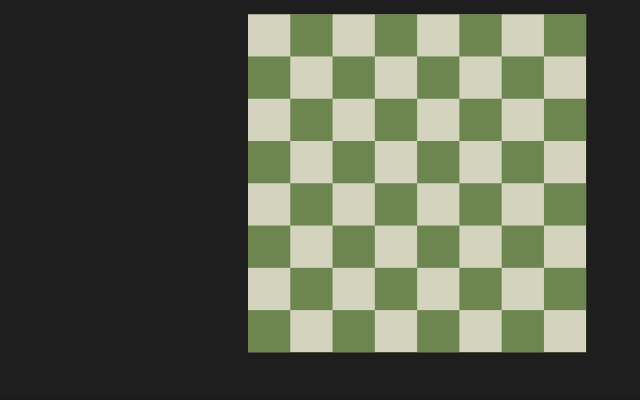
A WebGL 2 fragment shader for this pattern:

```glsl
#version 300 es
precision highp float;

#define BOARD_CORNER vec2(0.6200, 0.1190)
#define BOARD_SIZE 0.8456
#define CELLS 8.0
#define OUTLINE_WIDTH 0.0022
#define FLOOR_HEIGHT 0.0080
#define BACKGROUND vec3(0.118, 0.118, 0.118)
#define OUTLINE vec3(0.050, 0.055, 0.045)
#define FLOOR_COLOR vec3(0.125, 0.095, 0.110)
#define DARK_CELL vec3(0.427, 0.525, 0.314)
#define LIGHT_CELL vec3(0.830, 0.830, 0.745)

uniform vec2 u_resolution;
out vec4 fragColor;

// Signed distance to an axis-aligned box
float boxDistance(vec2 p, vec2 halfSize) {
    vec2 d = abs(p) - halfSize;
    return length(max(d, 0.0)) + min(max(d.x, d.y), 0.0);
}

// Antialiased coverage of the region where distance is negative
float coverage(float dist, float pixel) {
    return clamp(0.5 - dist / pixel, 0.0, 1.0);
}

// Smoothed checker: 1 on dark cells, 0 on light ones
float checker(vec2 cell, float pixel) {
    vec2 wave = abs(fract(cell * 0.5 - 0.25) - 0.5) * 2.0 - 0.5;
    vec2 side = clamp(2.0 * wave / pixel, -1.0, 1.0);
    return 0.5 + 0.5 * side.x * side.y;
}

void main() {
    float pixel = 1.0 / u_resolution.y;
    vec2 uv = gl_FragCoord.xy * pixel;

    // Backdrop with a thin strip along the bottom
    vec3 color = mix(BACKGROUND, FLOOR_COLOR, coverage(uv.y - FLOOR_HEIGHT, pixel));

    // Dark outline, offset toward the lower right
    vec2 center = BOARD_CORNER + 0.5 * BOARD_SIZE;
    vec2 halfSize = vec2(0.5 * BOARD_SIZE);
    vec2 offset = vec2(0.5, -0.5) * OUTLINE_WIDTH;
    float rim = boxDistance(uv - center - offset, halfSize + 0.5 * OUTLINE_WIDTH);
    color = mix(color, OUTLINE, coverage(rim, pixel));

    // Checkered board
    float scale = CELLS / BOARD_SIZE;
    vec2 cell = (uv - BOARD_CORNER) * scale;
    vec3 board = mix(LIGHT_CELL, DARK_CELL, checker(cell, pixel * scale));
    color = mix(color, board, coverage(boxDistance(uv - center, halfSize), pixel));

    fragColor = vec4(color, 1.0);
}
```
